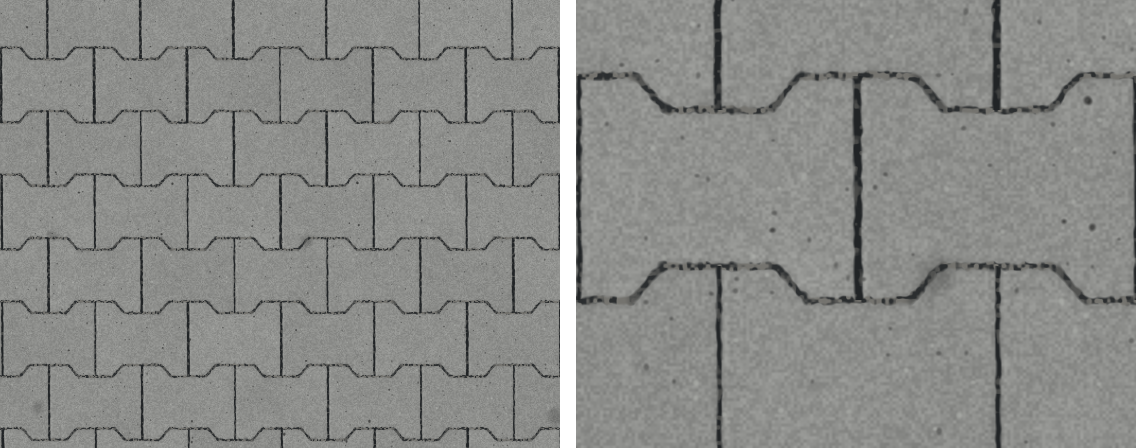
Left, the full canvas; right, a detail of the centre.
Give the GLSL for this texture, as a WebGL 2 fragment shader.

```glsl
#version 300 es
precision highp float;

uniform vec2 u_resolution;
out vec4 outColor;

const float COLUMNS = 6.0;        // stones across the canvas
const float ROW_PITCH = 0.68;     // row height in stone widths
const float FIRST_JOINT = 0.148;  // height of the lowest bed joint
const float STEP_HEIGHT = 0.061;  // half the rise of a bed joint

const vec3 STONE = vec3(0.556, 0.560, 0.549);
const vec3 SAND = vec3(0.45, 0.445, 0.425);
const vec3 GAP = vec3(0.13, 0.142, 0.15);
const vec3 CHIP = vec3(0.70, 0.71, 0.69);

float hash(vec2 p) {
    vec3 q = fract(p.xyx * vec3(0.1031, 0.1030, 0.0973));
    q += dot(q, q.yzx + 33.33);
    return fract((q.x + q.y) * q.z);
}

float noise(vec2 p) {
    vec2 i = floor(p), f = fract(p);
    f = f * f * (3.0 - 2.0 * f);
    return mix(mix(hash(i), hash(i + vec2(1, 0)), f.x),
               mix(hash(i + vec2(0, 1)), hash(i + vec2(1, 1)), f.x), f.y);
}

float fbm(vec2 p) {
    float sum = 0.0, gain = 0.5;
    for (int i = 0; i < 4; i++) {
        sum += gain * noise(p);
        p = p * 2.03 + 17.3;
        gain *= 0.5;
    }
    return sum / 0.9375;
}

// Alternate rows are shifted by half a stone
float rowShift(float row) {
    return 0.5 * (1.0 - mod(row, 2.0));
}

// Signed offset from the nearest upright joint
float jointOffset(float x, float row) {
    return fract(x - rowShift(row) + 0.5) - 0.5;
}

// Ramp of a bed joint, highest above the upright joint below it
float bedRamp(float x, float joint) {
    return (0.26 - abs(jointOffset(x, joint - 1.0))) / 0.055;
}

// Step between -1 and 1 with rounded shoulders
float roundedStep(float ramp) {
    float r = clamp(ramp / 1.3, -1.0, 1.0);
    return r * (1.5 - 0.5 * r * r);
}

float lineMask(float dist, float halfWidth, float soft) {
    return 1.0 - smoothstep(halfWidth - soft, halfWidth + soft, dist);
}

// Round spots scattered one per cell, kept with the given chance
float spots(vec2 p, float cells, float chance, float radius, float soft) {
    vec2 g = p * cells, id = floor(g);
    vec2 centre = 0.3 + 0.4 * vec2(hash(id + 3.7), hash(id + 9.1));
    vec2 d = fract(g) - centre;
    d.y *= 0.7 + 0.6 * hash(id + 5.3);
    float size = radius * (0.6 + 0.6 * hash(id + 21.9));
    return step(hash(id + 41.0), chance) * lineMask(length(d), size, soft);
}

vec3 stoneColor(vec2 p, vec2 stone) {
    float tone = 1.0 + 0.035 * (hash(stone + 50.0) - 0.5);
    tone += 0.06 * (fbm(p * 1.7 + stone * 3.1) - 0.5);
    tone += 0.05 * (fbm(p * 12.0) - 0.5);
    tone += 0.06 * (noise(p * 45.0) - 0.5) + 0.16 * (noise(p * 88.0) - 0.5);
    vec3 color = STONE * tone;

    // Stains, pits and pale chips
    vec2 wobble = 0.05 * vec2(noise(p * 13.0), noise(p * 13.0 + 40.0));
    color *= 1.0 - 0.16 * spots(p + wobble, 1.1, 0.10, 0.075, 0.04);
    color *= 1.0 - 0.50 * spots(p, 9.0, 0.014, 0.10, 0.07);
    color *= 1.0 - 0.30 * spots(p + 7.0, 22.0, 0.035, 0.17, 0.14);
    color = mix(color, CHIP, 0.55 * spots(p + 3.0, 20.0, 0.03, 0.16, 0.13));
    return color;
}

void main() {
    vec2 p = gl_FragCoord.xy / u_resolution.x * COLUMNS;
    float soft = max(0.65 * COLUMNS / u_resolution.x, 0.006);

    // Slight drift of the laid courses
    float x = p.x * 1.004 - 0.031 + 0.0048 * p.y;

    // Bed joint: find the nearest one and the row on this side of it
    float joint = floor((p.y - FIRST_JOINT) / ROW_PITCH + 0.5);
    float ramp = bedRamp(x, joint);
    float rise = p.y - FIRST_JOINT - joint * ROW_PITCH - STEP_HEIGHT * roundedStep(ramp);
    float row = rise > 0.0 ? joint : joint - 1.0;
    float slope = 1.0 - smoothstep(0.7, 1.5, abs(ramp));
    float bedDist = abs(rise + 0.014 * (noise(p * 45.0) - 0.5)) * mix(1.0, 0.68, slope);

    // Upright joint with its own width per stone
    float side = jointOffset(x, row);
    vec2 stone = vec2(floor(x - rowShift(row)), row);
    vec2 uprightId = vec2(floor(x - rowShift(row) + 0.5), row);
    float uprightWidth = 0.007 + 0.008 * hash(uprightId + 71.0);
    float uprightDist = abs(side + 0.008 * (noise(p * vec2(45.0, 30.0)) - 0.5));

    vec3 color = stoneColor(p, stone);

    // Worn edges: soft shade at the joints, light on the right-hand arris
    float edge = min(bedDist, uprightDist);
    color *= 1.0 - 0.07 * (1.0 - smoothstep(0.0, 0.04, edge));
    color *= 1.0 + 0.06 * lineMask(abs(side - 0.025), 0.008, 0.008);

    // Sandy bed joints broken by dark flecks, deep upright gaps
    float fleck = smoothstep(0.2, 0.7, noise(p * 72.0 + 11.0));
    vec3 bed = mix(GAP, SAND, fleck * mix(1.0, 0.55, slope));
    vec3 upright = mix(GAP, SAND, 0.5 * smoothstep(0.55, 0.9, noise(p * 55.0 + 5.0)));
    color = mix(color, bed, 0.9 * lineMask(bedDist, 0.012, soft));
    color = mix(color, upright, lineMask(uprightDist, uprightWidth, soft));

    outColor = vec4(color, 1.0);
}
```
